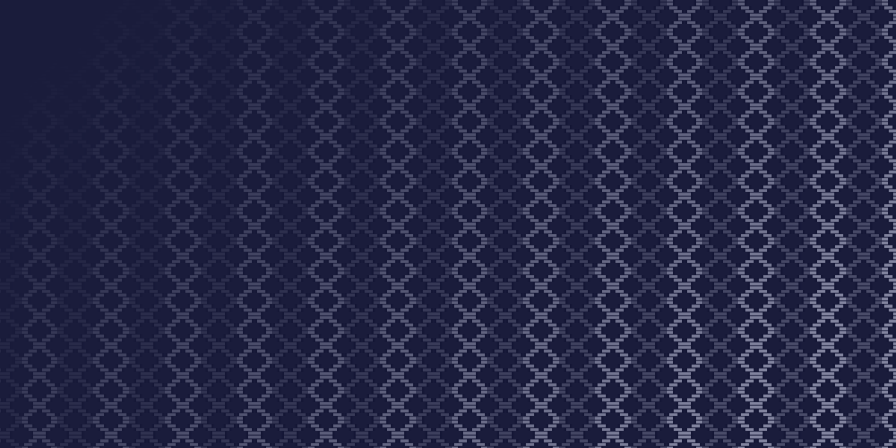
Write a Shadertoy shader that draws this pattern.

```glsl
// Woven diamond lattice on navy, alternating bright and dim columns, fading out at upper left.

#define COLUMN_PAIRS 6.25    // bright + dim column pairs per canvas height
#define DIAMONDS_DOWN 15.0   // diamonds per canvas height
#define PHASE vec2(0.55, 0.93)
#define ROWS 8.0             // thread rows per diamond
#define DASH_HALF 0.115      // half dash length, in diamond widths
#define THREAD_DUTY 0.62     // thread thickness, as a share of a row
#define GAP_LEVEL 0.38       // brightness left between threads
#define DIM_LEVEL 0.46       // dim column strength against bright
#define FADE_GAIN 0.46
#define NAVY vec3(0.100, 0.108, 0.230)
#define THREAD vec3(0.88, 0.89, 0.98)
#define HALO_DEPTH 0.028

// Horizontal distance to the diamond outline, stepped by thread row
float outlineDistance(vec2 cell) {
    float rowY = (floor(cell.y * ROWS) + 0.5) / ROWS;
    float edge = 0.5 - abs(rowY);
    return abs(abs(cell.x) - edge);
}

// Thin horizontal threads with softened edges
float threads(float y, float blur) {
    float fromCentre = abs(fract(y * ROWS) - 0.5);
    float halfDuty = 0.5 * THREAD_DUTY;
    return 1.0 - smoothstep(halfDuty - blur, halfDuty + blur, fromCentre);
}

// Strength grows to the right and downward
float fadeAcross(vec2 uv) {
    return clamp(uv.x + 0.5 * (1.0 - uv.y) - 0.12, 0.0, 1.15);
}

void mainImage(out vec4 fragColor, in vec2 fragCoord) {
    vec2 uv = fragCoord / iResolution.xy;
    vec2 p = fragCoord / iResolution.y;
    float pixel = 1.0 / iResolution.y;

    // Diamond cells: even columns are bright, odd columns are dim
    vec2 grid = vec2(2.0 * COLUMN_PAIRS, DIAMONDS_DOWN);
    vec2 q = p * grid - PHASE * vec2(2.0, 1.0) + 0.5;
    vec2 cell = fract(q) - 0.5;
    float isDim = mod(floor(q.x), 2.0);

    // Dashes along the outline
    float d = outlineDistance(cell);
    float blurX = 0.6 * pixel * grid.x;
    float dash = 1.0 - smoothstep(DASH_HALF - blurX, DASH_HALF + blurX, d);
    float blurY = 0.5 * pixel * grid.y * ROWS;
    float weave = mix(GAP_LEVEL, 1.0, threads(cell.y, blurY));

    // Dark rim just inside and outside the dashes
    float fade = fadeAcross(uv);
    float halo = (1.0 - smoothstep(DASH_HALF, DASH_HALF + 0.09, d)) * (1.0 - dash);

    float strength = FADE_GAIN * fade * mix(1.0, DIM_LEVEL, isDim);
    vec3 colour = NAVY - HALO_DEPTH * halo * smoothstep(0.1, 0.7, fade);
    colour = mix(colour, THREAD, strength * dash * weave);
    fragColor = vec4(colour, 1.0);
}
```
